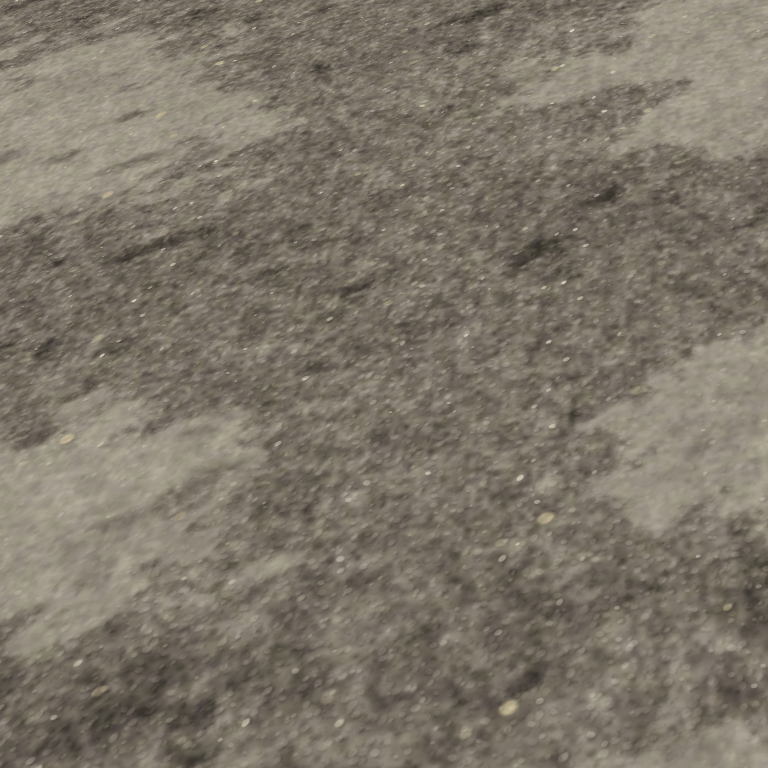
Give the GLSL for this texture, as a Shadertoy shader.

```glsl
// Dry gravel track with pale sandy patches, seen at a slant

float hash(vec2 p) {
    return fract(sin(dot(p, vec2(127.1, 311.7))) * 43758.5453);
}

float noise(vec2 p) {
    vec2 i = floor(p), f = fract(p);
    f = f * f * (3.0 - 2.0 * f);
    return mix(mix(hash(i), hash(i + vec2(1, 0)), f.x),
               mix(hash(i + vec2(0, 1)), hash(i + 1.0), f.x), f.y);
}

mat2 rotation(float a) {
    return mat2(cos(a), -sin(a), sin(a), cos(a));
}

float fbm(vec2 p) {
    float sum = 0.0, amp = 0.5;
    for (int i = 0; i < 5; i++) {
        sum += amp * noise(p);
        p = rotation(0.15) * p * 2.03 + 17.3;
        amp *= 0.6;
    }
    return sum / 1.15;
}

// Rounded stones: x is the signed tone, y marks the rare bright ones
vec2 pebbles(vec2 p, float rarity) {
    vec2 cell = floor(p), result = vec2(0);
    for (int y = -1; y <= 1; y++)
    for (int x = -1; x <= 1; x++) {
        vec2 id = cell + vec2(x, y);
        vec2 d = p - id - vec2(hash(id + 3.1), hash(id + 7.7));
        d = rotation(0.15 + (hash(id + 5.3) - 0.5) * 1.6) * d * vec2(0.95, 1.25);
        float radius = mix(0.25, 0.7, hash(id + 11.9));
        float body = smoothstep(radius, radius * 0.5, length(d));
        float shade = smoothstep(radius, radius * 0.4, length(d + vec2(-0.15, 0.4)));
        float kind = hash(id + 23.5);
        result.x += body * (kind - 0.35) - 0.25 * shade * (1.0 - body);
        result.y = max(result.y, body * smoothstep(rarity, 1.0, kind));
    }
    return result;
}

void mainImage(out vec4 fragColor, in vec2 fragCoord) {
    vec2 uv = fragCoord / iResolution.xy;

    // Tilted ground plane: grains shrink and flatten towards the top
    float depth = 2.0 - uv.y + 0.25 * (uv.x - 0.5);
    vec2 ground = vec2(uv.x - 0.5, 1.7) / depth;
    vec2 grainPos = rotation(0.14) * ground * vec2(0.8, 1.0);
    float near = smoothstep(0.45, 0.0, uv.y);

    // Sand gathers at both sides, between darker tracks, with crumbling edges
    float track = 0.5 + 0.5 * cos((uv.y - 0.12 * (uv.x - 0.5) - 0.88) * 12.57);
    float side = smoothstep(0.0, 0.45, abs(uv.x - 0.55));
    float ragged = fbm(grainPos * vec2(10.0, 17.0) + 4.0);
    float crumbs = fbm(grainPos * vec2(34.0, 50.0) + 70.0);
    float cover = side * track + (ragged - 0.5) * 1.1 + (crumbs - 0.5) * 0.9;
    float sand = smoothstep(0.36, 0.68, cover);

    // Broad tones
    float streaks = fbm(grainPos * vec2(8.0, 18.0) + 31.0) - 0.5;
    float tone = mix(0.465 + 0.035 * (track - 0.5), 0.61, sand) + 0.12 * streaks;
    tone -= 0.06 * near * smoothstep(0.6, 0.1, uv.x) * smoothstep(0.22, 0.05, uv.y);
    float clumps = noise(grainPos * vec2(16.0, 34.0) + 60.0);
    tone -= 0.16 * smoothstep(0.7, 0.95, clumps) * smoothstep(0.4, 0.65, crumbs);

    // Fine grit, coarser in the foreground
    float grit = 0.08 * (noise(grainPos * 62.0) - 0.5)
               + 0.13 * (noise(rotation(0.4) * grainPos * 125.0) - 0.5)
               + 0.14 * (noise(rotation(-0.3) * grainPos * 240.0) - 0.5)
               + 0.16 * near * (noise(grainPos * vec2(40.0, 46.0) + 9.0) - 0.5);
    tone += grit * mix(1.0, 0.55, sand);

    // Small stones everywhere, larger ones here and there
    vec2 small = pebbles(grainPos * 185.0, 0.96);
    vec2 large = pebbles(grainPos * 90.0 + 40.0, 0.965);
    float bare = mix(1.0, 0.4, sand);
    tone += bare * (0.13 * small.x + 0.055 * large.x);
    float glint = max(small.y, large.y);
    tone += 0.17 * glint * mix(1.0, 0.5, sand);
    tone = clamp(tone, 0.22, 0.85);

    // Warm grey, paler stones less saturated, with slight hue drift
    vec3 color = tone * mix(vec3(1.0, 0.925, 0.82), vec3(1.0, 0.955, 0.86),
                            smoothstep(0.38, 0.62, tone));
    float hue = noise(grainPos * 130.0 + 90.0) - 0.5 + 0.4 * (ragged - 0.5);
    color += hue * vec3(-0.004, 0.008, -0.022);
    color += large.y * vec3(0.03, 0.01, -0.04);
    fragColor = vec4(color, 1.0);
}
```
